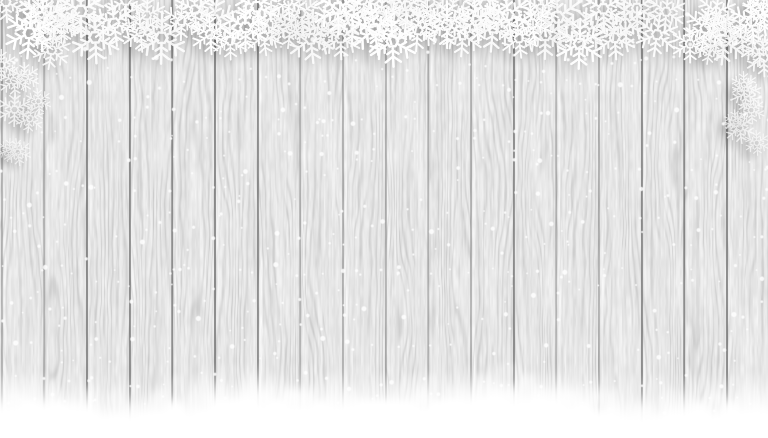
Write a WebGL 1 fragment shader that draws this background.

```glsl
precision highp float;
// Pale wooden planks under drifting snow: fine contour-line grain on repeated boards,
// an open fringe of hash-scattered six-armed snowflakes hanging from the top edge,
// small jittered snow dots, and a soft noisy snowbank along the bottom.
uniform vec2 u_resolution;

const float PLANKS = 18.0;
const int FRINGE_FLAKES = 64;
const int CORNER_FLAKES = 24;
const vec3 SNOW = vec3(1.0);

float hash(vec2 p) {
  return fract(sin(dot(p, vec2(127.1, 311.7))) * 43758.55);
}

vec2 hash2(vec2 p) {
  return vec2(hash(p), hash(p + 37.3));
}

float noise(vec2 p) {
  vec2 i = floor(p), f = fract(p);
  f = f * f * (3.0 - 2.0 * f);
  return mix(mix(hash(i), hash(i + vec2(1.0, 0.0)), f.x),
             mix(hash(i + vec2(0.0, 1.0)), hash(i + 1.0), f.x), f.y);
}

float segment(vec2 p, vec2 a, vec2 b) {
  vec2 ab = b - a;
  return length(p - a - ab * clamp(dot(p - a, ab) / dot(ab, ab), 0.0, 1.0));
}

// Distance to the strokes of a unit snowflake, folded into one sixth
float flakeDistance(vec2 p, float turn) {
  float sector = 1.047198;
  float a = mod(atan(p.x, p.y) + turn + 0.5 * sector, sector) - 0.5 * sector;
  vec2 q = length(p) * vec2(cos(a), abs(sin(a)));
  float d = segment(q, vec2(0.2, 0.0), vec2(1.0, 0.0));
  d = min(d, segment(q, vec2(0.6, 0.0), vec2(0.82, 0.3)));
  d = min(d, segment(q, vec2(0.36, 0.0), vec2(0.5, 0.22)));
  return min(d, abs(q.x - 0.2));
}

// Board tone with grain and the dark joint at its left side
float planks(vec2 uv, float px) {
  float s = uv.x * PLANKS - 0.04;
  float id = floor(s), x = fract(s);
  float seed = hash(vec2(id, 4.0)) * 60.0;
  float warp = noise(vec2(x * 2.5 + seed, uv.y * 4.0 + seed));
  float field = x * 7.0 + 3.5 * warp + 0.5 * noise(vec2(x * 6.0, uv.y * 17.0 + seed));
  float rings = pow(0.5 + 0.5 * sin(field * 6.2832), 2.5);
  float inked = smoothstep(0.1, 0.7, noise(vec2(x * 5.0 + seed, uv.y * 6.0 + 8.0)));
  float fibre = noise(vec2(x * 27.0 + seed, uv.y * 11.0));
  float fine = noise(vec2(x * 31.0 + seed, uv.y * 45.0 + 3.0));
  float tone = 0.963 - 0.075 * rings * inked - 0.06 * fibre - 0.045 * fine;

  float edge = x - step(0.5, x);
  float strength = mix(0.36, 0.62, step(0.45, hash(vec2(floor(s + 0.5), 2.0))));
  float joint = 1.0 - smoothstep(0.016, 0.016 + px * PLANKS * 0.6, abs(edge));
  float gleam = 1.0 - smoothstep(0.0, 0.05, abs(edge - 0.075));
  return mix(tone + 0.04 * gleam, 0.34, joint * strength);
}

// One layer of round snow dots, at most one per cell
float snowDots(vec2 p, float cell, float chance, float radius, float px) {
  vec2 id = floor(p / cell);
  vec2 center = (id + 0.15 + 0.7 * hash2(id + cell * 91.0)) * cell;
  float r = radius * mix(0.6, 1.0, hash(id + 12.7));
  float shown = step(hash(id + 71.9), chance);
  return shown * (1.0 - smoothstep(r - px, r + px, length(p - center)));
}

// Adds a flake to cover.x and its soft shadow to cover.y
void addFlake(inout vec2 cover, vec2 p, vec2 center, float radius, float opacity, float px) {
  vec2 q = p - center;
  float fall = length(q + vec2(0.015, 0.012));
  cover.y *= 1.0 - 0.1 * (1.0 - smoothstep(0.3 * radius, 1.4 * radius, fall));
  if (length(q) > radius * 1.2) return;
  float turn = 0.35 * (hash(center * 9.0) - 0.5);
  float d = (flakeDistance(q / radius, turn) - 0.048) * radius;
  float ink = opacity * (1.0 - smoothstep(-0.6 * px, 0.6 * px, d));
  cover.x = max(cover.x, ink);
}

void main() {
  vec2 uv = gl_FragCoord.xy / u_resolution;
  float aspect = u_resolution.x / u_resolution.y;
  vec2 p = uv * vec2(aspect, 1.0);
  float px = 1.0 / u_resolution.y;
  vec3 color = vec3(planks(uv, 1.0 / u_resolution.x));

  // Snowflake fringe, fuller in the middle, deeper in both corners
  vec2 cover = vec2(0.0, 1.0);
  if (uv.y > 0.5) {
    for (int i = 0; i < FRINGE_FLAKES; i++) {
      float k = float(i);
      vec2 h = hash2(vec2(k, 3.1));
      float t = (k + h.x) / float(FRINGE_FLAKES);
      float x = t + 0.04 * sin(6.2832 * t);
      float y = 1.0 - 0.105 * fract(k * 0.618 + 0.2 * h.y);
      float r = mix(0.042, 0.06, hash(vec2(k, 6.4)));
      addFlake(cover, p, vec2(x * aspect, y), r, mix(0.85, 1.0, h.x), px);
    }
    for (int i = 0; i < CORNER_FLAKES; i++) {
      float k = float(i);
      vec2 h = hash2(vec2(k, 17.7));
      float depth = fract(k * 0.618 + 0.1 * h.y);
      float inset = 0.1 * h.x * (1.0 - 0.75 * depth);
      float x = mix(inset, 1.0 - inset, mod(k, 2.0));
      float r = mix(0.034, 0.05, hash(vec2(k, 9.2))) * (1.0 - 0.3 * depth);
      addFlake(cover, p, vec2(x * aspect, 1.0 - 0.36 * depth), r, 1.0 - 0.4 * depth, px);
    }
  }
  color = mix(color * max(cover.y, 0.76), SNOW, cover.x);

  // Falling snow
  float dots = snowDots(p, 0.085, 0.5, 0.0058, px);
  dots = max(dots, snowDots(p + 0.37, 0.06, 0.4, 0.0038, px));
  dots = max(dots, snowDots(p + 0.71, 0.043, 0.3, 0.0026, px));
  color = mix(color, SNOW, 0.85 * dots);

  // Snowbank with a ragged, misty crest
  float crest = 0.105 + 0.05 * noise(vec2(uv.x * 6.0 + 2.0, 1.0))
              + 0.03 * (noise(p * 30.0) - 0.5);
  float bank = 1.0 - smoothstep(crest - 0.075, crest + 0.03, uv.y);
  gl_FragColor = vec4(mix(color, SNOW, bank), 1.0);
}
```
